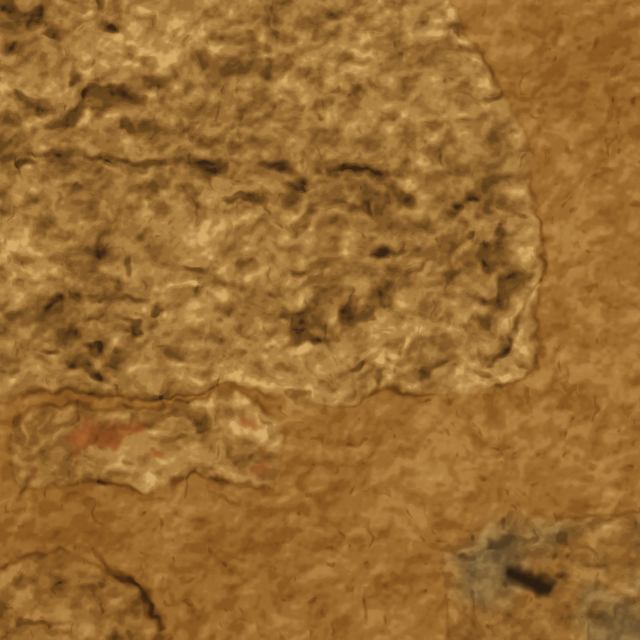
Give the GLSL for this texture, as a WebGL 1 fragment shader.

```glsl
precision highp float;
// Weathered ochre wall: a pitted sandstone block set in grainy mortar, with smaller stones below.
uniform vec2 u_resolution;

const vec3 DEEP = vec3(0.25, 0.14, 0.06);
const vec3 UMBER = vec3(0.44, 0.27, 0.09);
const vec3 BROWN = vec3(0.55, 0.35, 0.13);
const vec3 OCHRE = vec3(0.62, 0.42, 0.18);
const vec3 SAND = vec3(0.69, 0.50, 0.25);
const vec3 PALE = vec3(0.82, 0.67, 0.42);
const vec3 BRICK = vec3(0.58, 0.30, 0.12);

float hash(vec2 p) {
  return fract(sin(dot(p, vec2(127.1, 311.7))) * 43758.5453);
}

float noise(vec2 p) {
  vec2 i = floor(p), f = fract(p);
  f = f * f * (3.0 - 2.0 * f);
  return mix(mix(hash(i), hash(i + vec2(1.0, 0.0)), f.x),
             mix(hash(i + vec2(0.0, 1.0)), hash(i + 1.0), f.x), f.y);
}

float fbm(vec2 p) {
  float sum = 0.0, weight = 0.53;
  for (int i = 0; i < 4; i++) {
    sum += weight * noise(p);
    p = mat2(1.6, 1.2, -1.2, 1.6) * p + 17.3;
    weight *= 0.5;
  }
  return sum;
}

// Difference of heights along the light, which falls from the upper left.
float relief(vec2 p) {
  vec2 toLight = vec2(-0.25, 0.4);
  return noise(p - toLight) - noise(p + toLight);
}

float segment(vec2 p, vec2 a, vec2 b) {
  vec2 d = b - a;
  return length(p - a - d * clamp(dot(p - a, d) / dot(d, d), 0.0, 1.0));
}

float roundBox(vec2 p, vec2 halfSize, float radius) {
  vec2 q = abs(p) - halfSize + radius;
  return length(max(q, 0.0)) + min(max(q.x, q.y), 0.0) - radius;
}

// Large block: bowed right side, level bottom, rounded corner.
float blockDistance(vec2 p) {
  float right = p.x - 0.85 + 0.8 * (p.y - 0.56) * (p.y - 0.56);
  float bottom = 0.385 - p.y;
  vec2 q = vec2(right, bottom) + 0.06;
  return length(max(q, 0.0)) + min(max(q.x, q.y), 0.0) - 0.06;
}

float inside(float d, float blur) {
  return 1.0 - smoothstep(-blur, blur, d);
}

// Dark line under a stone edge, with a pale lip inside it.
float rim(float d, float strength) {
  float shadow = exp(-pow((d - 0.003) / 0.0045, 2.0));
  float lip = exp(-pow((d + 0.013) / 0.010, 2.0));
  return strength * (0.10 * lip - 0.28 * shadow);
}

float hollow(vec2 p, vec2 a, vec2 b, float width) {
  return inside(segment(p, a, b) - width, width * 0.8);
}

vec3 earth(float t) {
  vec3 c = mix(DEEP, UMBER, smoothstep(0.0, 0.30, t));
  c = mix(c, BROWN, smoothstep(0.30, 0.50, t));
  c = mix(c, OCHRE, smoothstep(0.50, 0.64, t));
  c = mix(c, SAND, smoothstep(0.64, 0.79, t));
  return mix(c, PALE, smoothstep(0.79, 1.08, t));
}

void main() {
  vec2 uv = gl_FragCoord.xy / u_resolution;
  vec2 wobble = vec2(fbm(uv * 13.0), fbm(uv * 13.0 + 41.0)) - 0.5;
  vec2 fray = vec2(noise(uv * 75.0), noise(uv * 75.0 + 9.0)) - 0.5;
  vec2 p = uv + 0.06 * wobble + 0.008 * fray;

  // Outlines of the stones
  float block = blockDistance(p);
  float slab = roundBox(p - vec2(0.22, 0.302 + 0.05 * (p.x - 0.22)), vec2(0.205, 0.062), 0.04);
  float corner = roundBox(p - vec2(0.94, 0.03), vec2(0.25, 0.16), 0.08);
  float boulder = length((p - vec2(0.08, 0.0)) * vec2(0.8, 1.0)) - 0.125;
  float rough = max(inside(block, 0.012), 0.75 * inside(slab, 0.01));
  rough = max(rough, 0.5 * max(inside(corner, 0.02), inside(boulder, 0.02)));

  // Grain, relief and pits, stronger on stone than on mortar
  float broad = fbm(uv * 8.0 + 3.0) - 0.5;
  float grain = fbm((uv + 0.03 * wobble) * vec2(44.0, 54.0)) - 0.5;
  float tone = mix(0.64, 0.70, rough) + mix(0.32, 0.60, rough) * broad;
  tone += mix(0.36, 0.80, rough) * grain;
  tone += mix(0.16, 0.24, rough) * relief(p * vec2(58.0, 64.0));
  tone += mix(0.09, 0.12, rough) * relief(uv * 125.0 + 5.0);
  float pits = smoothstep(0.62, 0.92, noise(p * vec2(34.0, 46.0) + 20.0));
  tone -= pits * mix(0.10, 0.42, rough) * smoothstep(0.38, 0.62, fbm(uv * 6.0 + 60.0));
  float specks = smoothstep(0.80, 0.97, noise(p * vec2(85.0, 60.0) + 70.0));
  tone -= 0.17 * specks;

  // Edges, cracks and hollows
  float broken = smoothstep(0.25, 0.65, noise(uv * 11.0 + 30.0));
  tone += rim(block, 0.35 + 0.65 * broken) + rim(slab, 0.3 + 0.5 * broken);
  tone += rim(boulder, 0.8 * broken) + rim(corner, 0.5 * broken);
  float cracks = hollow(p, vec2(0.0, 0.755), vec2(0.46, 0.74), 0.006);
  cracks = max(cracks, hollow(p, vec2(0.85, 0.555), vec2(0.78, 0.43), 0.004));
  cracks = max(cracks, hollow(p, vec2(0.16, 0.14), vec2(0.24, 0.02), 0.005));
  tone -= 0.33 * cracks * (0.4 + 0.6 * broken);
  float cavities = hollow(p, vec2(0.33, 0.90), vec2(0.42, 0.895), 0.011);
  cavities = max(cavities, hollow(p, vec2(0.08, 0.51), vec2(0.115, 0.475), 0.013));
  cavities = max(cavities, hollow(p, vec2(0.45, 0.51), vec2(0.52, 0.49), 0.017));
  cavities = max(cavities, hollow(p, vec2(0.55, 0.74), vec2(0.64, 0.68), 0.010));
  tone -= 0.38 * cavities * (0.55 + 0.45 * noise(uv * 40.0));

  // Tints: dull stone, red slab patches, grey corner and its black hole
  vec3 color = earth(tone);
  float luma = dot(color, vec3(0.3, 0.59, 0.11));
  color = mix(color, luma * vec3(1.24, 0.97, 0.52), 0.35 * rough);
  float red = inside(slab + 0.02, 0.012) * smoothstep(0.52, 0.60, fbm(uv * 15.0 + 8.0));
  color = mix(color, BRICK * (0.75 + 0.4 * tone), 0.7 * red);
  float grey = inside(corner + 0.02, 0.04) * smoothstep(0.32, 0.58, fbm(uv * 7.0 + 52.0));
  color = mix(color, luma * vec3(0.98, 0.80, 0.49), 0.75 * grey);
  float hole = hollow(p, vec2(0.805, 0.105), vec2(0.865, 0.068), 0.013);
  color = mix(color, vec3(0.14, 0.09, 0.05), 0.9 * hole);
  gl_FragColor = vec4(color, 1.0);
}
```
